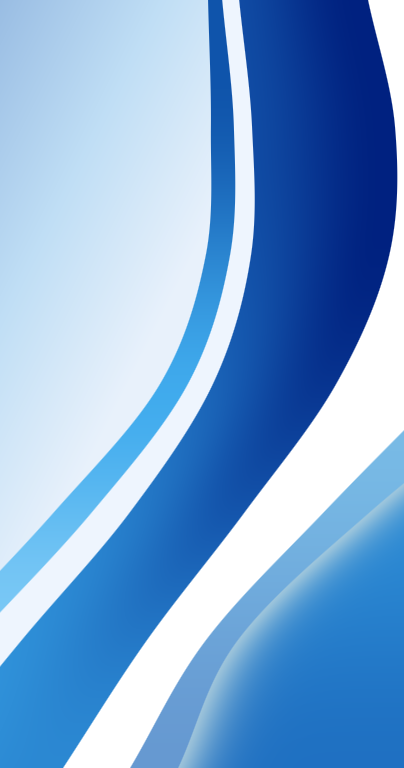
Write a WebGL 2 fragment shader that draws this background.

```glsl
#version 300 es
precision highp float;
// Flowing blue and white ribbons sweeping down a pale panel, with a glowing blue lobe at lower right.
uniform vec2 u_resolution;
out vec4 fragColor;

// Edge profiles: horizontal position at seven even heights, top to bottom
const float PANEL_EDGE[7]  = float[7](0.515, 0.522, 0.509, 0.396, 0.134, -0.163, -0.46);
const float RIBBON_EDGE[7] = float[7](0.550, 0.579, 0.569, 0.465, 0.228, -0.064, -0.36);
const float STRIPE_EDGE[7] = float[7](0.592, 0.624, 0.621, 0.527, 0.322, 0.054, -0.203);
const float BAND_EDGE[7]   = float[7](0.911, 0.978, 0.963, 0.832, 0.606, 0.364, 0.156);
const float RIM_EDGE[7]    = float[7](2.06, 1.75, 1.43, 1.114, 0.802, 0.510, 0.322);
const float LOBE_EDGE[7]   = float[7](2.50, 2.10, 1.71, 1.31, 0.916, 0.589, 0.441);

const vec3 WHITE         = vec3(1.0);
const vec3 STRIPE        = vec3(0.935, 0.96, 0.995);
const vec3 PANEL_DUSK    = vec3(0.60, 0.74, 0.89);
const vec3 PANEL_SKY     = vec3(0.75, 0.87, 0.96);
const vec3 PANEL_PALE    = vec3(0.91, 0.945, 0.985);
const vec3 RIBBON_DEEP   = vec3(0.06, 0.33, 0.67);
const vec3 RIBBON_BRIGHT = vec3(0.25, 0.67, 0.93);
const vec3 RIBBON_PALE   = vec3(0.47, 0.78, 0.96);
const vec3 BAND_NAVY     = vec3(0.0, 0.13, 0.50);
const vec3 BAND_BLUE     = vec3(0.08, 0.34, 0.68);
const vec3 BAND_SKY      = vec3(0.19, 0.58, 0.86);
const vec3 RIM_TOP       = vec3(0.47, 0.73, 0.90);
const vec3 RIM_BASE      = vec3(0.40, 0.60, 0.82);
const vec3 LOBE_TOP      = vec3(0.17, 0.54, 0.83);
const vec3 LOBE_BASE     = vec3(0.12, 0.44, 0.76);
const vec3 GLOW          = vec3(0.70, 0.82, 0.87);
const float GLOW_WIDTH    = 0.075;
const float GLOW_STRENGTH = 0.85;

// Catmull-Rom curve through the profile, extended in a line past its ends
float edgeAt(float k[7], float down) {
    float s = clamp(down, 0.0, 1.0) * 6.0;
    int i = min(int(s), 5);
    float f = s - float(i);
    float a = k[i], b = k[i + 1];
    float before = i > 0 ? k[max(i - 1, 0)] : 2.0 * a - b;
    float after = i < 5 ? k[min(i + 2, 6)] : 2.0 * b - a;
    float m0 = 0.5 * (b - before), m1 = 0.5 * (after - a);
    float f2 = f * f, f3 = f2 * f;
    return a * (2.0 * f3 - 3.0 * f2 + 1.0) + b * (3.0 * f2 - 2.0 * f3)
         + m0 * (f3 - 2.0 * f2 + f) + m1 * (f3 - f2);
}

// Antialiased coverage of the side where d is positive
float cover(float d) {
    return clamp(d / max(fwidth(d), 1e-5) + 0.5, 0.0, 1.0);
}

// Blend through three evenly spaced colour stops
vec3 ramp(vec3 a, vec3 b, vec3 c, float t) {
    return t < 0.5 ? mix(a, b, max(t, 0.0) * 2.0) : mix(b, c, min(t, 1.0) * 2.0 - 1.0);
}

void main() {
    vec2 p = gl_FragCoord.xy / u_resolution;
    float down = 1.0 - p.y;

    float panelX = edgeAt(PANEL_EDGE, down);
    float ribbonX = edgeAt(RIBBON_EDGE, down);
    float stripeX = edgeAt(STRIPE_EDGE, down);
    float bandX = edgeAt(BAND_EDGE, down);
    float rimX = edgeAt(RIM_EDGE, down);
    float lobeX = edgeAt(LOBE_EDGE, down);

    // Pale panel, lighter to the right and below
    vec3 panel = ramp(PANEL_DUSK, PANEL_SKY, PANEL_PALE, p.x * 1.25 + down * 1.2);

    // Narrow ribbon, brighter as it descends
    vec3 ribbon = mix(RIBBON_DEEP, RIBBON_BRIGHT, smoothstep(0.1, 0.53, down));
    ribbon = mix(ribbon, RIBBON_PALE, smoothstep(0.5, 0.8, down));

    // Broad band, shaded across its width and along its length
    float across = (p.x - stripeX) / (bandX - stripeX);
    float innerTone = 0.4 + 0.6 * smoothstep(0.2, 0.95, down);
    float outerTone = 0.9 * smoothstep(0.3, 1.0, down);
    float tone = mix(innerTone, outerTone, smoothstep(-0.1, 0.9, across));
    vec3 band = ramp(BAND_NAVY, BAND_BLUE, BAND_SKY, tone);

    // Lower lobe with a soft glow fading inward
    vec3 rim = mix(RIM_TOP, RIM_BASE, smoothstep(0.55, 1.0, down));
    float inset = max(p.x - lobeX, 0.0);
    float glow = GLOW_STRENGTH * exp(-pow(inset / GLOW_WIDTH, 1.3));
    vec3 lobe = mix(LOBE_TOP, LOBE_BASE, smoothstep(0.65, 1.0, down));
    lobe = mix(lobe, GLOW, glow);

    // Layers from left to right
    vec3 col = mix(panel, ribbon, cover(p.x - panelX));
    col = mix(col, STRIPE, cover(p.x - ribbonX));
    col = mix(col, band, cover(p.x - stripeX));
    col = mix(col, WHITE, cover(p.x - bandX));
    col = mix(col, rim, cover(p.x - rimX));
    col = mix(col, lobe, cover(p.x - lobeX));
    fragColor = vec4(col, 1.0);
}
```
